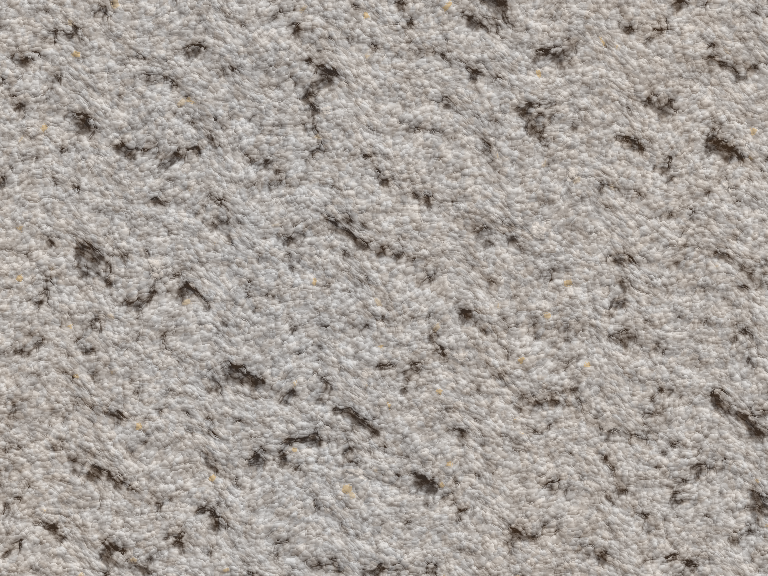
A Shadertoy shader for this texture:

```glsl
const vec3 CREVICE = vec3(0.31, 0.27, 0.24);
const vec3 CEMENT = vec3(0.80, 0.78, 0.76);
const vec3 OCHRE = vec3(0.76, 0.63, 0.42);
const vec3 QUARTZ = vec3(0.87, 0.83, 0.79);
const vec2 LIGHT = vec2(0.35, 0.93);

vec3 hash3(vec2 cell) {
    vec3 q = fract(vec3(cell.xyx) * vec3(0.1031, 0.1030, 0.0973));
    q += dot(q, q.yxz + 33.33);
    return fract((q.xxy + q.yzz) * q.zyx);
}

// Smooth cellular noise: xy = offset from stone centre, z = depth, w = stone id
vec4 stones(vec2 p, float seed) {
    const float SHARPNESS = 14.0;
    vec2 cell = floor(p);
    vec3 blend = vec3(0.0);
    float total = 0.0;
    for (int y = -1; y <= 1; y++) {
        for (int x = -1; x <= 1; x++) {
            vec2 c = cell + vec2(x, y);
            vec3 rnd = hash3(c + seed);
            vec2 offset = p - c - rnd.xy;
            float weight = exp(-SHARPNESS * dot(offset, offset));
            blend += weight * vec3(offset, rnd.z);
            total += weight;
        }
    }
    blend /= total;
    return vec4(blend.xy, -log(total) / SHARPNESS, blend.z);
}

// Layered sines for slow bends and patches
vec2 waves(vec2 p) {
    vec2 w = sin(p.yx * vec2(1.0, 1.3) + vec2(0.4, 2.1));
    w += 0.6 * sin(p.yx * vec2(2.3, 1.9) + p * 1.1 + w);
    return w;
}

// Rotate and stretch so clumps lean down to the right
vec2 lean(vec2 p, float angle, float stretch) {
    float c = cos(angle), s = sin(angle);
    vec2 q = mat2(c, -s, s, c) * p;
    return q * vec2(1.0 / stretch, 1.0);
}

float relief(vec4 stone, vec2 light) {
    return dot(stone.xy, light);
}

void mainImage(out vec4 fragColor, in vec2 fragCoord) {
    vec2 uv = fragCoord / iResolution.y;
    vec2 p = uv + 0.006 * waves(uv * 21.0);
    const float ANGLE = -0.42;

    // Four sizes, each roughened by the next smaller one
    vec4 grain = stones(p * 180.0, 11.0);
    vec4 pebble = stones(p * 82.0 + 0.25 * grain.xy, 47.0);
    vec2 rough = p + 0.007 * pebble.xy + 0.0012 * grain.xy;
    vec2 leanLight = lean(LIGHT, ANGLE, 1.0);
    vec4 clump = stones(lean(rough, ANGLE, 1.25) * 38.0, 83.0);
    vec4 mound = stones(lean(rough, ANGLE, 1.4) * 18.0 + 0.2 * clump.xy, 131.0);

    // Pits open where hollows of several sizes meet, more often near the top
    float patches = 0.025 * waves(uv * 5.0).x + 0.05 * (uv.y - 0.5);
    float hollow = 0.42 * mound.z + 0.38 * clump.z + 0.22 * pebble.z;
    float pit = smoothstep(0.30, 0.50, hollow + patches);

    // Slanting light, cavity shade and grain speckle
    float tone = 0.85 - 0.5 * hollow - 0.55 * pit;
    tone += 0.20 * relief(mound, leanLight) + 0.30 * relief(clump, leanLight);
    tone += 0.34 * relief(pebble, LIGHT) + 0.22 * relief(grain, LIGHT);
    tone += 0.32 * (grain.w - 0.5) + 0.10 * (clump.w - 0.5);
    vec3 color = mix(CREVICE, CEMENT, clamp(tone, -0.2, 1.18));

    // Faint warm and cool tints, with rare coloured stones
    float warmth = 0.02 * (pebble.w - 0.5) + 0.004 * waves(uv * 4.0).y;
    color += warmth * vec3(1.0, 0.0, -1.0);
    float open = (1.0 - pit) * (0.6 + 0.5 * tone);
    float ochre = smoothstep(0.988, 0.997, pebble.w);
    float quartz = smoothstep(0.012, 0.004, clump.w);
    color = mix(color, OCHRE * open, 0.6 * ochre * (1.0 - pit));
    color = mix(color, QUARTZ * open, 0.6 * quartz * (1.0 - pit));

    fragColor = vec4(clamp(color, 0.0, 1.0), 1.0);
}
```
